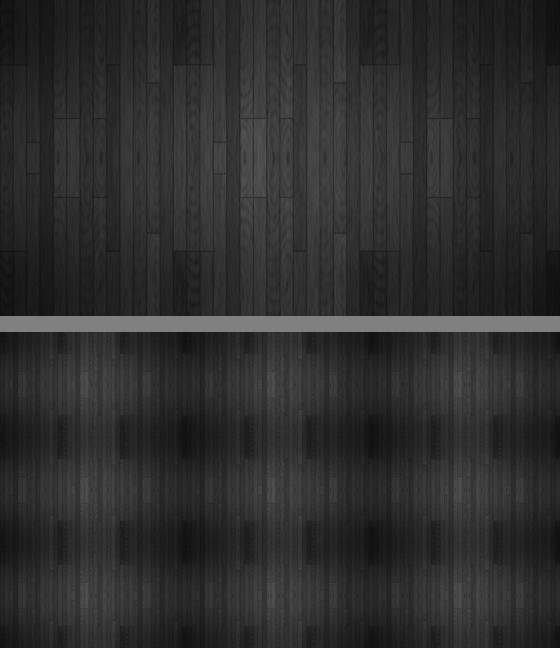
Top, the tile; bottom, the same tile 3 across and 3 down.
A Shadertoy shader for this texture:

```glsl
const float REPEATS = 3.0;          // identical groups of planks across
const int PLANKS = 14;              // planks in one group
const float SEAM_WIDTH = 0.0011;    // half width of the gaps, in canvas heights
const float SEAM_DEPTH = 0.32;
const float RING_SPACING = 0.0085;
const float RING_STRETCH = 0.19;    // flattening of the rings along the plank
const float RING_CONTRAST = 0.17;
const float FIBRE_CONTRAST = 0.20;
const float PORE_CONTRAST = 0.13;
const float WARP = 0.014;
const int SAMPLES = 3;              // antialiasing grid per axis
const float TAU = 6.2831853;

const vec3 WOOD_TINT = vec3(1.0, 1.0, 1.0);
const float CORNER_LIGHT = 0.100;
const float LIGHT_ACROSS = 0.088;
const float LIGHT_DOWN = 0.070;

// Per plank: joint distance from the mirror line, inner tone, outer tone
const vec3 BOARD[PLANKS] = vec3[PLANKS](
    vec3(0.295, 0.93, 0.80), vec3(0.295, 1.04, 0.93),
    vec3(0.050, 1.07, 1.01), vec3(0.600, 0.84, 0.84),
    vec3(0.125, 1.12, 1.08), vec3(0.125, 1.17, 1.10),
    vec3(0.600, 0.97, 0.97), vec3(0.125, 0.99, 1.07),
    vec3(0.295, 0.87, 0.95), vec3(0.600, 1.08, 1.08),
    vec3(0.600, 1.00, 1.00), vec3(0.238, 1.02, 1.13),
    vec3(0.600, 0.89, 0.89), vec3(0.295, 1.02, 0.72));

// Ring centre of each plank, in plank widths from its middle
const float HEART[PLANKS] = float[PLANKS](
    0.05, 1.3, -1.1, 1.6, -0.3, 1.2, 0.0,
    0.15, -1.5, 1.1, -0.15, 0.3, 1.4, -0.9);

float hash(vec2 p) {
    vec3 q = fract(p.xyx * vec3(0.1031, 0.1030, 0.0973));
    q += dot(q, q.yzx + 33.33);
    return fract((q.x + q.y) * q.z);
}

float noise(vec2 p) {
    vec2 i = floor(p), f = fract(p);
    f = f * f * (3.0 - 2.0 * f);
    return mix(mix(hash(i), hash(i + vec2(1, 0)), f.x),
               mix(hash(i + vec2(0, 1)), hash(i + vec2(1, 1)), f.x), f.y);
}

// Brightness of the planks, about 1 on average
float wood(vec2 uv) {
    float plankCount = REPEATS * float(PLANKS);
    float column = uv.x * plankCount;
    int id = int(mod(floor(column), float(PLANKS)));
    float across = fract(column) - 0.5;
    float along = abs(fract(uv.y) - 0.5);   // mirrored about the middle
    float width = iResolution.x / iResolution.y / plankCount;

    vec3 board = BOARD[id];
    float outer = step(board.x, along);
    float seed = 37.0 * float(id) + 611.0 * outer;
    float tone = mix(board.y, board.z, outer);

    // Growth rings: closed knots at the heart, long arches further away
    float wobble = noise(vec2(seed, along * 14.0)) - 0.5
                 + 0.4 * (noise(vec2(across * 3.0 + seed, along * 38.0)) - 0.5);
    float heartAlong = outer * 0.5 * hash(vec2(seed, 5.0));
    vec2 fromHeart = vec2((across - HEART[id]) * width + WARP * wobble,
                          (along - heartAlong) * RING_STRETCH);
    float radius = length(fromHeart);
    float ring = 0.5 + 0.5 * sin(TAU * radius / RING_SPACING);
    float strength = 0.4 + 0.6 * noise(vec2(seed + 9.0, along * 9.0));
    float figure = 1.0 - smoothstep(0.4, 0.9, abs(HEART[id]));
    tone -= RING_CONTRAST * mix(0.4, 1.0, figure) * strength * (ring * ring - 0.375);
    tone -= 0.16 * figure * (1.0 - smoothstep(0.002, 0.009, radius));

    // Long fibres and short dark pores
    float fibre = noise(vec2(across * 9.0 + seed + 20.0 + wobble, along * 16.0));
    float pore = noise(vec2(across * 22.0 + seed + 70.0, along * 75.0));
    tone += FIBRE_CONTRAST * (fibre - 0.5);
    tone -= PORE_CONTRAST * (smoothstep(0.45, 0.95, pore) - 0.2);

    // Gaps between planks and at their ends
    float gap = min((0.5 - abs(across)) * width, abs(along - board.x));
    float soft = 0.5 / iResolution.y;
    return tone * (1.0 - SEAM_DEPTH * (1.0 - smoothstep(SEAM_WIDTH, SEAM_WIDTH + soft, gap)));
}

void mainImage(out vec4 fragColor, in vec2 fragCoord) {
    float tone = 0.0;
    for (int y = 0; y < SAMPLES; y++)
        for (int x = 0; x < SAMPLES; x++) {
            vec2 offset = (vec2(x, y) + 0.5) / float(SAMPLES) - 0.5;
            tone += wood((fragCoord + offset) / iResolution.xy);
        }
    tone /= float(SAMPLES * SAMPLES);

    // Soft light from the centre, periodic in both directions
    vec2 glow = 0.5 - 0.5 * cos(TAU * fragCoord / iResolution.xy);
    float light = CORNER_LIGHT + LIGHT_ACROSS * glow.x + LIGHT_DOWN * glow.y;
    fragColor = vec4(WOOD_TINT * light * tone, 1.0);
}
```
